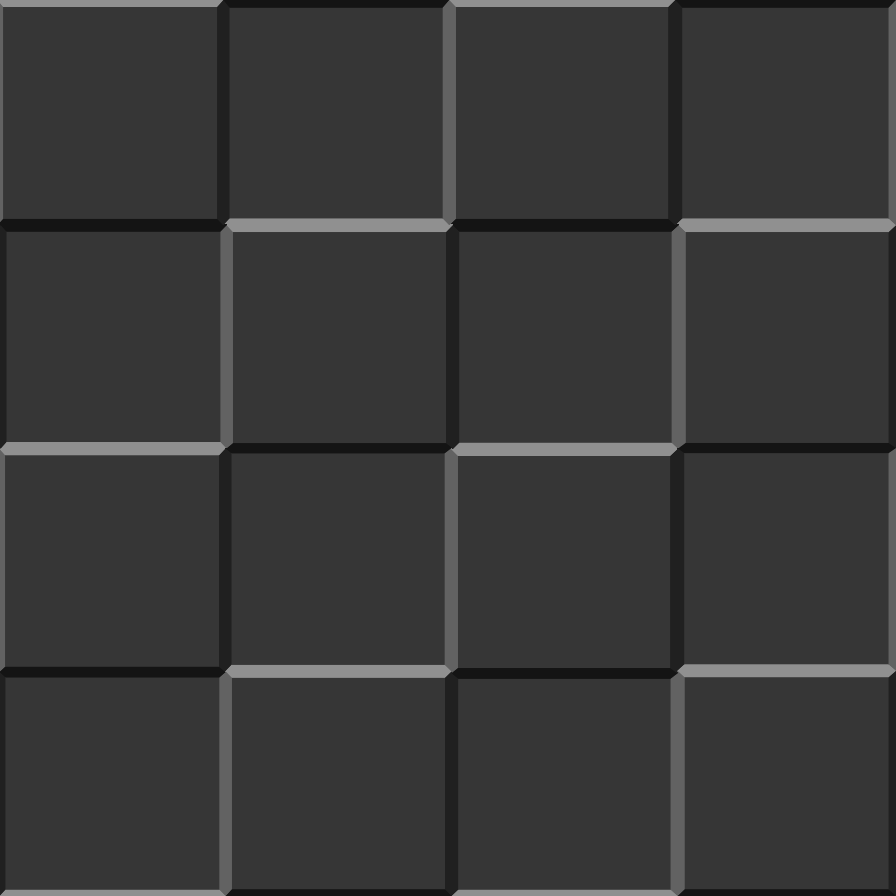
This pattern is drawn by a WebGL 2 fragment shader. Its source:

```glsl
#version 300 es
precision highp float;
// Draws a checkerboard of raised and sunken dark square tiles with mitred bevels.

#define TILES 4.0              // tiles across and down
#define UNIT (1.0 / 192.0)     // small step, as a fraction of a tile
#define DRIFT 1.7              // sideways creep of each upright joint, in steps
#define JOINT_HALF 5.0         // half width of the first upright joint, in steps
#define JOINT_GROWTH 0.35      // extra half width per joint, in steps
#define FACE vec3(0.212)
#define TOP_LIGHT vec3(0.565)
#define SIDE_LIGHT vec3(0.384)
#define SIDE_DARK vec3(0.127)
#define BASE_DARK vec3(0.080)

uniform vec2 u_resolution;
out vec4 fragColor;

// Unevenness of the laying, in steps
const vec4 ROW_SHIFT = vec4(-2.3, 0.6, -0.6, -0.3);
const vec4 COLUMN_TILT = vec4(0.0, -0.35, 0.55, -0.55);

float inside(float k) {
    return step(0.5, k) * step(k, TILES - 0.5);
}

bool isLit(float a, float b) {
    return mod(a + b, 2.0) < 0.5;
}

// Position of upright joint i within a row
float uprightPosition(float i, float row) {
    float shift = ROW_SHIFT[int(mod(row, 4.0))] + DRIFT * i;
    return i + UNIT * shift * step(i, TILES - 0.5);
}

// Position of level joint j within a column, counted from the top
float levelPosition(float j, float column) {
    float tilt = COLUMN_TILT[int(mod(column, 4.0))] * (j - 1.0);
    return j + UNIT * (1.6 - 0.5 * j + tilt) * inside(j);
}

// Dark level joints are thinnest near the middle
float levelHalfWidth(float j, bool lit) {
    return UNIT * (lit ? 6.0 - 0.15 * j : 4.0 + 1.1 * abs(j - 2.4));
}

// Index of the tile on the point's side of a joint
float tileBeside(float point, float line, float joint) {
    return clamp(point < line ? joint - 1.0 : joint, 0.0, TILES - 1.0);
}

void main() {
    vec2 uv = gl_FragCoord.xy / u_resolution;
    vec2 p = vec2(uv.x, 1.0 - uv.y) * TILES;
    float pixel = TILES / min(u_resolution.x, u_resolution.y);

    // Nearest joints, and the tile that holds the point
    vec2 joint = floor(p + 0.5);
    float row = clamp(floor(p.y), 0.0, TILES - 1.0);
    float column = tileBeside(p.x, uprightPosition(joint.x, row), joint.x);
    float levelY = levelPosition(joint.y, column);
    row = tileBeside(p.y, levelY, joint.y);
    float uprightX = uprightPosition(joint.x, row);

    // Distances to both joints, and their half widths
    bool uprightLit = isLit(joint.x, row);
    bool levelLit = isLit(joint.y, column);
    vec2 away = abs(p - vec2(uprightX, levelY));
    vec2 halfWidth = vec2(UNIT * (JOINT_HALF + JOINT_GROWTH * joint.x),
                          levelHalfWidth(joint.y, levelLit));

    // Mitre: the relatively nearer joint lies on top
    vec2 reach = away / halfWidth;
    float mitre = (reach.x - reach.y) * min(halfWidth.x, halfWidth.y);
    float levelOnTop = smoothstep(-0.7 * pixel, 0.7 * pixel, mitre);
    vec3 uprightColor = uprightLit ? SIDE_LIGHT : SIDE_DARK;
    vec3 levelColor = levelLit ? TOP_LIGHT : BASE_DARK;
    vec3 bevel = mix(uprightColor, levelColor, levelOnTop);

    // Bevel over the flat face
    vec2 edge = away - halfWidth;
    float cover = 1.0 - smoothstep(-0.5 * pixel, 0.5 * pixel, min(edge.x, edge.y));
    fragColor = vec4(mix(FACE, bevel, cover), 1.0);
}
```
